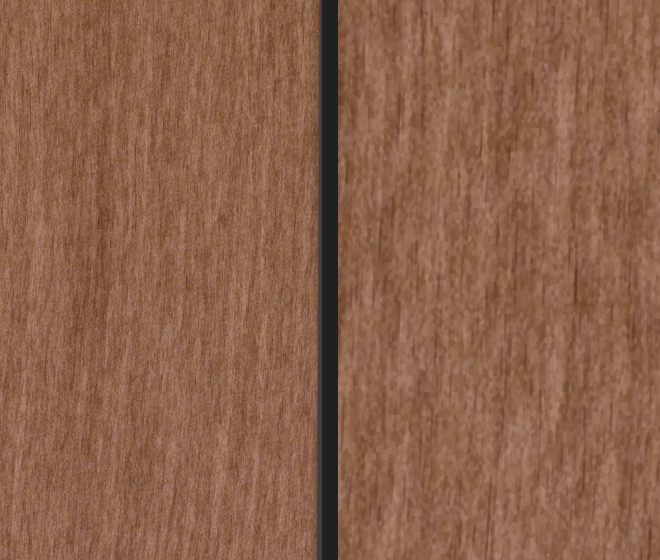
Left: the whole. Right: its middle third, enlarged.
Reproduce this texture procedurally as a WebGL 1 fragment shader.

```glsl
precision highp float;
// Brown wooden board: leaning vertical grain, fine dark pores and a shadowed right edge.

uniform vec2 u_resolution;

const vec3 DARK_WOOD = vec3(0.458, 0.290, 0.192);
const vec3 LIGHT_WOOD = vec3(0.642, 0.474, 0.388);
const vec3 PINK_SHIFT = vec3(0.004, 0.014, 0.060);
const vec3 PORE_TINT = vec3(0.24, 0.31, 0.34);
const vec3 FLECK = vec3(0.66, 0.56, 0.53);
const vec3 EDGE_SHADOW = vec3(0.28, 0.24, 0.24);

vec3 hash3(vec2 p) {
  vec3 q = vec3(dot(p, vec2(127.1, 311.7)),
                dot(p, vec2(269.5, 183.3)),
                dot(p, vec2(419.2, 371.9)));
  return fract(sin(q) * 43758.545);
}

// Cellular noise: random cell values blended by distance, centred on zero.
// A higher crispness gives harder borders between the cells.
float softCells(vec2 p, float crispness, float seed) {
  vec2 base = floor(p);
  float total = 0.0;
  float weights = 0.0;
  for (int j = -1; j <= 1; j++) {
    for (int i = -1; i <= 1; i++) {
      vec2 cell = base + vec2(float(i), float(j));
      vec3 rnd = hash3(cell + seed);
      vec2 d = cell + rnd.xy - p;
      float w = exp(-crispness * dot(d, d));
      total += w * rnd.z;
      weights += w;
    }
  }
  return total / weights - 0.5;
}

// One tapered dash per cell; radius holds half width and half length.
float dashes(vec2 p, vec2 cellSize, vec2 radius, float blur, float seed) {
  vec2 base = floor(p / cellSize);
  float ink = 0.0;
  for (int j = -1; j <= 1; j++) {
    for (int i = -1; i <= 1; i++) {
      vec2 cell = base + vec2(float(i), float(j));
      vec3 rnd = hash3(cell + seed);
      vec2 d = abs(p - (cell + rnd.xy) * cellSize);
      float reach = radius.y * (0.4 + 0.6 * rnd.z);
      float taper = 1.0 - smoothstep(0.3 * reach, reach, d.y);
      float body = 1.0 - smoothstep(radius.x - 0.5 * blur, radius.x + 0.5 * blur, d.x);
      ink = max(ink, body * taper * (0.2 + 0.8 * fract(rnd.z * 7.3)));
    }
  }
  return ink;
}

// Straightens the leaning grain so that features run along y.
vec2 grainSpace(vec2 p) {
  float lean = 0.095 * p.y - 0.040 * p.y * p.y;
  float sway = 0.003 * sin(7.0 * p.y + 9.0 * p.x) + 0.0008 * sin(23.0 * p.y - 14.0 * p.x);
  return vec2(p.x - lean + sway, p.y);
}

float bands(vec2 g) {
  return 0.4 * sin(31.0 * g.x + 1.6 * sin(2.3 * g.y))
       + 0.3 * sin(73.0 * g.x + 1.6 * sin(3.1 * g.y + 1.0))
       + 0.3 * sin(139.0 * g.x + 1.6 * sin(4.0 * g.y + 2.0));
}

float softSpot(vec2 p, vec2 centre, vec2 size) {
  vec2 d = (p - centre) / size;
  return exp(-dot(d, d));
}

// Broad dark heartwood patches along the grain.
float darkZone(vec2 g) {
  return 0.9 * softSpot(g, vec2(0.125, 0.54), vec2(0.038, 0.26))
       + 0.5 * softSpot(g, vec2(0.145, 1.00), vec2(0.055, 0.26))
       + 0.6 * softSpot(g, vec2(0.235, 0.16), vec2(0.040, 0.15))
       + 0.4 * softSpot(g, vec2(0.420, 1.00), vec2(0.060, 0.22));
}

float woodTone(vec2 g) {
  float streak = softCells(g * vec2(120.0, 5.0), 6.0, 3.0);
  float paleStreak = smoothstep(0.14, 0.36, softCells(g * vec2(85.0, 4.5), 9.0, 17.0));
  float mottle = softCells(g * vec2(130.0, 40.0), 6.0, 29.0);
  float fibre = softCells(g * vec2(330.0, 50.0), 8.0, 41.0);
  float speck = softCells(g * vec2(440.0, 300.0), 10.0, 53.0);
  return 0.57 + 0.07 * bands(g) + 0.30 * streak + 0.22 * paleStreak
       + 0.24 * mottle + 0.48 * fibre + 0.52 * speck - 0.32 * darkZone(g);
}

void main() {
  vec2 p = gl_FragCoord.xy / u_resolution.y;
  float blur = max(1.0 / u_resolution.y, 0.0010);
  vec2 g = grainSpace(p);

  // Wood colour, pinker towards the bottom
  float tone = clamp(woodTone(g), -0.1, 1.15);
  float pink = 0.9 * softCells(g * vec2(110.0, 80.0), 6.0, 67.0) + 0.4 * (0.45 - p.y);
  vec3 color = mix(DARK_WOOD, LIGHT_WOOD, tone) + PINK_SHIFT * pink;

  // Pores and pale flecks
  float pores = dashes(g, vec2(0.0085, 0.034), vec2(0.0008, 0.018), blur, 71.0);
  float longPores = dashes(g, vec2(0.026, 0.090), vec2(0.0008, 0.045), blur, 83.0);
  color *= 1.0 - PORE_TINT * min(0.65 * pores + 0.65 * longPores, 1.0);
  float flecks = dashes(g, vec2(0.026, 0.030), vec2(0.0009, 0.003), blur, 97.0);
  color = mix(color, FLECK, 0.5 * flecks);

  // Rounded right side and the shadow beyond it
  float edge = u_resolution.x / u_resolution.y - 0.0100 + 0.005 * p.y;
  color *= 1.0 - 0.14 * smoothstep(edge - 0.016, edge, p.x);
  color = mix(color, EDGE_SHADOW, smoothstep(edge - 0.002, edge + 0.003, p.x));

  gl_FragColor = vec4(color, 1.0);
}
```
